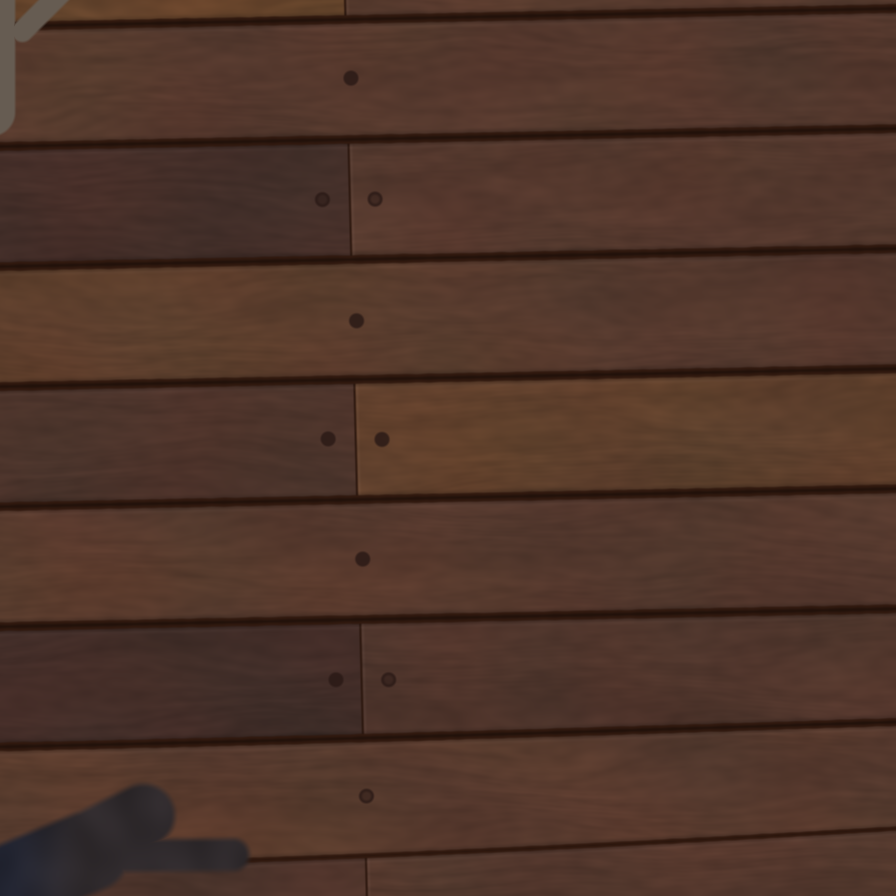
Reproduce this texture procedurally as a Shadertoy shader.

```glsl
#define PITCH 0.134
#define FIRST_GAP 0.0325
#define TILT 0.02
#define GAP_HALF 0.0048
#define JOINT_X 0.4094
#define JOINT_LEAN 0.0244
#define JOINT_HALF 0.0012
#define NAIL_RADIUS 0.0083
#define NAIL_INSET 0.0295
#define GRAIN 0.13

const vec3 DARK_WOOD = vec3(0.255, 0.175, 0.155);
const vec3 MID_WOOD = vec3(0.332, 0.222, 0.177);
const vec3 AMBER_WOOD = vec3(0.395, 0.262, 0.165);
const vec3 GAP_COLOR = vec3(0.165, 0.085, 0.05);
const vec3 NAIL_COLOR = vec3(0.165, 0.1, 0.085);

// Board tones from dark (-1) to amber (1): left and right end of each row
const vec2 TONES[9] = vec2[9](
    vec2(-0.4, -0.1), vec2(0.2, 0.0), vec2(-0.95, -0.3),
    vec2(0.1, -0.1), vec2(-0.4, 0.65), vec2(0.6, -0.1),
    vec2(-0.9, -0.1), vec2(0.05, -0.1), vec2(1.0, 0.1));

float hash(vec2 p) {
    return fract(sin(dot(p, vec2(127.1, 311.7))) * 43758.5);
}

vec2 gradient(vec2 cell) {
    float angle = 6.2832 * hash(cell);
    return vec2(cos(angle), sin(angle));
}

float gradientNoise(vec2 p) {
    vec2 i = floor(p), f = p - i;
    vec2 u = f * f * f * (f * (f * 6.0 - 15.0) + 10.0);
    vec2 e = vec2(0.0, 1.0);
    return mix(
        mix(dot(gradient(i), f), dot(gradient(i + e.yx), f - e.yx), u.x),
        mix(dot(gradient(i + e.xy), f - e.xy), dot(gradient(i + e.yy), f - e.yy), u.x), u.y);
}

float capsule(vec2 p, vec2 a, vec2 b, float r) {
    vec2 ab = b - a;
    return length(p - a - ab * clamp(dot(p - a, ab) / dot(ab, ab), 0.0, 1.0)) - r;
}

float cover(float d, float soft) {
    return 1.0 - smoothstep(-soft, soft, d);
}

// Streaks along the board, wavy figure and fine mottling
float woodGrain(vec2 p, float board) {
    vec2 q = p + vec2(board * 7.3, board * 3.1);
    float warp = gradientNoise(q * vec2(4.0, 14.0));
    float streaks = gradientNoise(vec2(q.x * 7.0, q.y * 75.0 + warp * 3.0));
    float fibres = gradientNoise(vec2(q.x * 28.0, q.y * 170.0 + warp * 5.0));
    float mottle = gradientNoise(q * vec2(45.0, 80.0));
    return 0.6 * warp + 0.7 * streaks + 0.45 * fibres + 0.4 * mottle;
}

void mainImage(out vec4 fragColor, in vec2 fragCoord) {
    vec2 p = fragCoord / iResolution.y;
    float soft = max(1.0 / iResolution.y, 0.0013);

    // Rows of boards, rising to the right and fanning out at the bottom
    float fan = 0.027 * (1.0 - smoothstep(0.0, 0.3, p.y)) * p.x * p.x;
    float v = (p.y - TILT * p.x - fan - FIRST_GAP) / PITCH;
    float row = floor(v);
    float gapIndex = floor(v + 0.5);
    float gapOffset = (v - gapIndex) * PITCH;
    float across = (v - row - 0.5) * PITCH;
    bool split = mod(row, 2.0) > 0.5;
    float along = p.x - JOINT_X + JOINT_LEAN * p.y;
    float side = step(0.0, along);

    // Wood colour
    vec2 ends = TONES[int(clamp(row + 1.0, 0.0, 8.0))];
    float tone = mix(ends.x, ends.y, split ? side : smoothstep(0.0, 0.9, p.x));
    tone += 0.3 * gradientNoise(p * vec2(5.0, 9.0) + row * 5.7);
    vec3 color = mix(MID_WOOD, tone < 0.0 ? DARK_WOOD : AMBER_WOOD, min(abs(tone), 1.0));
    float board = row + (split ? side * 20.0 : 0.0);
    color *= 1.0 + GRAIN * woodGrain(p, board);
    color.r += 0.025 * gradientNoise(p * 7.0 + board);

    // Butt joints in every other row, with a pale worn edge
    if (split) {
        color += 0.03 * cover(abs(along - 0.003) - 0.001, 0.002);
        color = mix(color, GAP_COLOR, 0.85 * cover(abs(along) - JOINT_HALF, soft));
    }

    // Nails: a pair beside each joint, a single one on whole boards
    vec2 jitter = vec2(hash(vec2(board, 3.0)), hash(vec2(board, 8.0))) - 0.5;
    float nailX = split ? (side * 2.0 - 1.0) * NAIL_INSET : 0.004;
    float nail = length(vec2(along - nailX, across) - 0.004 * jitter);
    float wornHead = 0.35 * step(0.7, hash(vec2(board, 5.0))) * cover(nail - 0.005, 0.002);
    color = mix(color, NAIL_COLOR, (0.85 - wornHead) * cover(nail - NAIL_RADIUS, 0.0017));

    // Gaps between rows: lit lower lip, ragged edge, darker core
    float gapWidth = GAP_HALF * (gapIndex < 0.5 ? 0.55 : 1.0);
    float ragged = 0.0008 * gradientNoise(vec2(p.x * 70.0, gapIndex * 4.3));
    float gap = abs(gapOffset) - gapWidth + ragged;
    color += 0.025 * cover(abs(gapOffset + gapWidth + 0.004) - 0.001, 0.003);
    color *= 1.0 - 0.2 * cover(gap - 0.002, 0.004);
    vec3 gapShade = GAP_COLOR * (1.15 - 0.35 * cover(gap + 0.003, 0.002));
    color = mix(color, gapShade, cover(gap, soft * 1.2));

    // Dark cloth lying in the lower left corner
    float cloth = capsule(p, vec2(-0.02, 0.0), vec2(0.1, 0.05), 0.045);
    cloth = min(cloth, capsule(p, vec2(0.1, 0.06), vec2(0.16, 0.09), 0.035));
    cloth = min(cloth, capsule(p, vec2(0.1, 0.045), vec2(0.26, 0.046), 0.018));
    vec3 clothColor = mix(vec3(0.13, 0.14, 0.19), vec3(0.18, 0.16, 0.17), smoothstep(0.0, 0.1, p.x));
    clothColor *= 1.0 + 0.25 * gradientNoise(p * vec2(25.0, 18.0));
    color = mix(color, clothColor, cover(cloth, 0.005));

    // Pale furniture edge in the upper left corner
    float pale = capsule(p, vec2(-0.01, 1.05), vec2(-0.01, 0.875), 0.027);
    pale = min(pale, capsule(p, vec2(0.025, 0.965), vec2(0.08, 1.02), 0.012));
    color = mix(color, vec3(0.4, 0.36, 0.32), cover(pale, 0.002));

    fragColor = vec4(color, 1.0);
}
```
